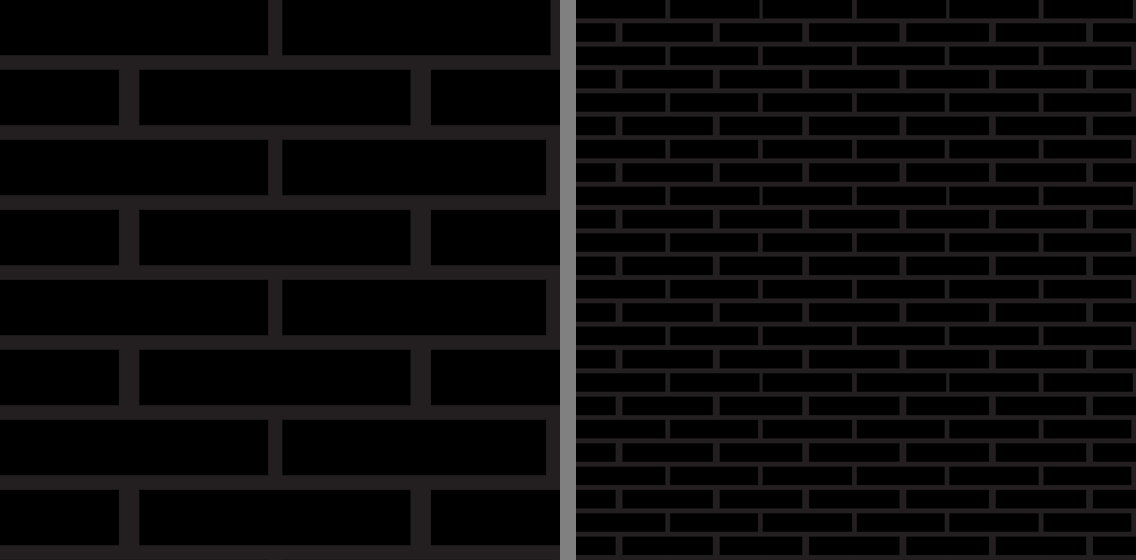
Left, the tile; right, the same tile 3 across and 3 down.
Reproduce this pattern procedurally as a WebGL 2 fragment shader.

```glsl
#version 300 es
precision highp float;

uniform vec2 u_resolution;
out vec4 fragColor;

// Shortest distance between two positions on a line that wraps every 1.0
float wrappedDistance(float a, float b) {
    return abs(fract(a - b + 0.5) - 0.5);
}

// Smooth coverage of a band, one pixel wide at each edge
float band(float dist, float halfWidth, float pixel) {
    return clamp(0.5 + (halfWidth - dist) / pixel, 0.0, 1.0);
}

void main() {
    vec2 uv = gl_FragCoord.xy / u_resolution;
    vec2 pixel = 1.0 / u_resolution;

    // Eight courses counted from the top, split at the middle of the mortar
    float course = (1.0 - uv.y) * 8.0;
    float row = mod(floor(course + 0.107), 8.0);
    bool shifted = mod(row, 2.0) > 0.5;

    // Horizontal mortar beds
    float bed = band(wrappedDistance(course, 0.893) / 8.0, 0.0130, pixel.y);

    // Two upright joints per course: wide in shifted rows, narrow in the others
    vec2 centre = shifted ? vec2(0.2305, 0.7513) : vec2(0.4915, 0.9876);
    vec2 halfWidth = shifted ? vec2(0.0182) : vec2(0.0127, 0.0124);

    // The last joint of the top course is slimmer
    if (row < 0.5) {
        centre.y = 0.9915;
        halfWidth.y = 0.0085;
    }

    float joint = 0.0;
    for (int i = 0; i < 2; i++) {
        joint = max(joint, band(wrappedDistance(uv.x, centre[i]), halfWidth[i], pixel.x));
    }

    vec3 brickColor = vec3(0.0);
    vec3 mortarColor = vec3(0.139, 0.122, 0.126);
    fragColor = vec4(mix(brickColor, mortarColor, max(bed, joint)), 1.0);
}
```
